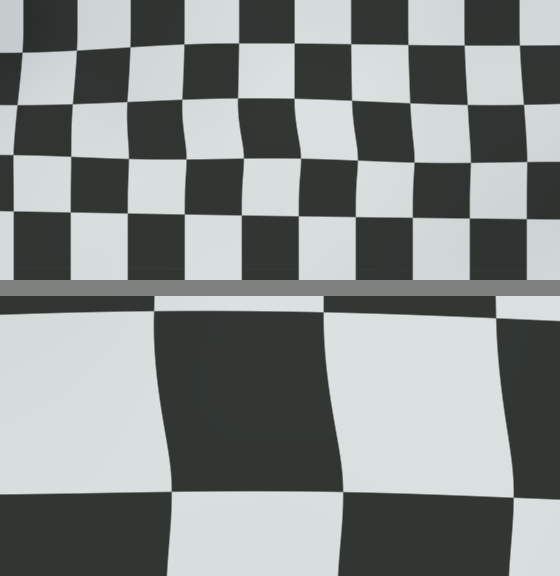
Top: the whole. Bottom: its middle third, enlarged.
A Shadertoy shader for this pattern:

```glsl
// A dark and pale checkered cloth, its grid gently bent as if hanging loose.
// Curved column and row edges give signed distances whose soft signs multiply
// into the checker; smooth noise and broad gradients shade the folds.

const float PI = 3.14159265;

float hash(vec2 p) {
    return fract(sin(dot(p, vec2(127.1, 311.7))) * 43758.5453);
}

float valueNoise(vec2 p) {
    vec2 cell = floor(p);
    vec2 f = fract(p);
    f = f * f * (3.0 - 2.0 * f);
    float low = mix(hash(cell), hash(cell + vec2(1, 0)), f.x);
    float high = mix(hash(cell + vec2(0, 1)), hash(cell + vec2(1, 1)), f.x);
    return mix(low, high, f.y);
}

// Runs from -1 to 1 across an edge of the given half width.
float softSign(float dist, float halfWidth) {
    return clamp(dist / halfWidth, -1.0, 1.0);
}

// Gaussian bump of unit height.
float bump(float x, float radius) {
    return exp(-x * x / (radius * radius));
}

// Signed distance to the nearest column edge; the sign alternates by column.
float columnDistance(vec2 p) {
    float drop = smoothstep(0.1, 0.58, p.y);
    float start = mix(0.182, 0.151, drop);
    float pitch = mix(0.1969, 0.2036, drop);
    float k = (p.x - start) / pitch;
    float upperSag = -0.017 * max(sin(PI * k / 7.0), 0.0)
                   * (1.0 - smoothstep(0.36, 0.56, p.y));
    float foldSag = 0.008 * sin(PI * k / 9.0) * bump(p.y - 0.57, 0.08);
    k -= (upperSag + foldSag) / pitch;
    return (0.25 - abs(fract(k * 0.5) - 0.5)) * 2.0 * pitch;
}

// Depth of the four row edges at x, from the top down.
vec4 rowEdges(float x) {
    float swell = cos(2.0 * PI * (x - 1.76) / 1.7);
    return vec4(
        0.159 + 0.026 * (1.0 - smoothstep(0.0, 0.8, x)) + 0.004 * swell,
        0.3633 + 0.0122 * swell,
        0.558 + 0.0124 * x + 0.0047 * cos(2.0 * PI * (x - 0.54)),
        0.754 + 0.015 * x + 0.0026 * sin(PI * x * 0.5));
}

// 1 on pale squares, 0 on dark ones.
float checker(vec2 p, float halfWidth) {
    float parity = softSign(columnDistance(p), halfWidth);
    vec4 edges = rowEdges(p.x);
    for (int i = 0; i < 4; i++) {
        parity *= softSign(p.y - edges[i], halfWidth);
    }
    // Column sign is negative on even columns, which start pale at the top.
    return 0.5 - 0.5 * parity * -1.0;
}

// Broad light on the cloth, 0 in shade and 1 in full light.
float clothLight(vec2 p) {
    float folds = valueNoise(vec2(p.x * 3.5 + p.y, p.y * 3.0) + 4.0);
    float light = 0.68 + 0.45 * (folds - 0.5);
    light -= 0.55 * bump(length(p - vec2(0.05, 0.1)), 0.3);
    light -= 0.40 * bump(length(p - vec2(1.9, 0.9)), 0.5);
    light += 0.20 * bump(length(p - vec2(0.95, 0.45)), 0.4);
    return clamp(light, 0.0, 1.0);
}

void mainImage(out vec4 fragColor, in vec2 fragCoord) {
    // Canvas heights, with y running down.
    vec2 p = fragCoord / iResolution.y;
    p.y = 1.0 - p.y;
    float pixel = 1.0 / iResolution.y;

    float light = clothLight(p);
    vec3 pale = mix(vec3(0.775, 0.795, 0.805), vec3(0.86, 0.88, 0.88), light);
    vec3 dark = mix(vec3(0.175, 0.19, 0.183), vec3(0.195, 0.215, 0.203), light);

    // Corner shadow and a faint hem across the dark squares.
    dark *= 1.0 - 0.15 * bump(length(p - vec2(0.0, 0.08)), 0.14);
    float hemDepth = 0.957 + 0.005 * p.x;
    dark += 0.012 * bump(p.y - hemDepth, max(0.002, pixel));

    fragColor = vec4(mix(dark, pale, checker(p, 0.8 * pixel)), 1.0);
}
```
